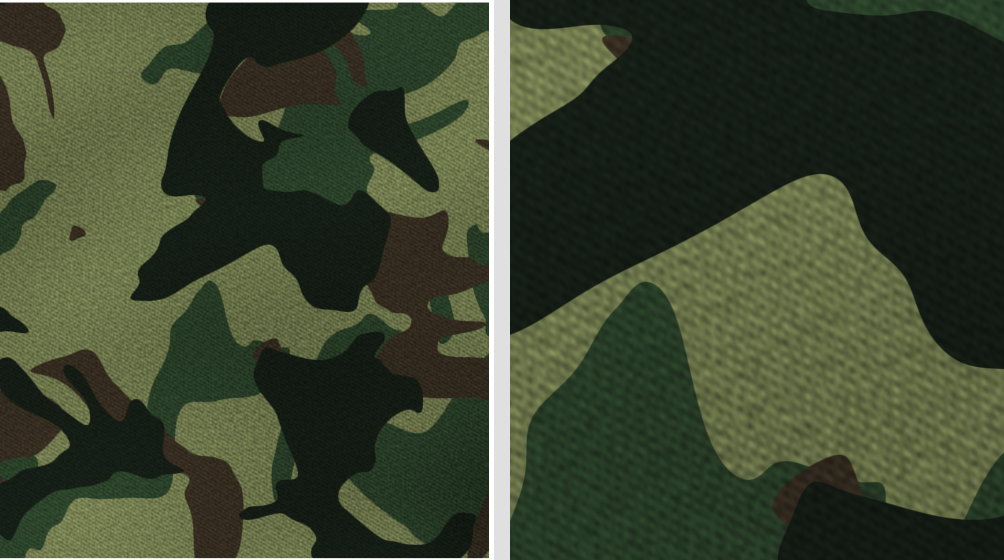
Left, the full canvas; right, a detail of the centre.
Write a Shadertoy shader that draws this texture.

```glsl
#define KHAKI vec3(0.418, 0.452, 0.286)
#define GREEN vec3(0.155, 0.238, 0.150)
#define BROWN vec3(0.202, 0.168, 0.122)
#define BLACK vec3(0.076, 0.108, 0.078)
#define PATCH_SCALE 4.1
#define BEND 0.19
#define RIPPLE 0.036
#define TWILL_FREQ 168.0
#define TWILL_DEPTH 0.105
#define GRAIN_DEPTH 0.24
#define FOLD_DEPTH 0.19

const float TAU = 6.2831853;

float hash(vec2 cell) {
    vec3 h = fract(vec3(cell.xyx) * vec3(0.1031, 0.1030, 0.0973));
    h += dot(h, h.yzx + 33.33);
    return fract((h.x + h.y) * h.z);
}

float cornerSlope(vec2 cell, vec2 corner, vec2 local) {
    float angle = TAU * hash(cell + corner);
    return dot(vec2(cos(angle), sin(angle)), local - corner);
}

// Gradient noise, standard deviation about 0.215
float noise(vec2 p) {
    vec2 cell = floor(p), f = fract(p);
    vec2 fade = f * f * f * (f * (f * 6.0 - 15.0) + 10.0);
    float low = mix(cornerSlope(cell, vec2(0, 0), f), cornerSlope(cell, vec2(1, 0), f), fade.x);
    float high = mix(cornerSlope(cell, vec2(0, 1), f), cornerSlope(cell, vec2(1, 1), f), fade.x);
    return mix(low, high, fade.y);
}

vec2 noise2(vec2 p) {
    return vec2(noise(p + 17.3), noise(p + vec2(61.7, 38.9)));
}

vec2 rotate(vec2 p, float angle) {
    float c = cos(angle), s = sin(angle);
    return vec2(c * p.x + s * p.y, c * p.y - s * p.x);
}

// Bent, elongated patches with lobes, scaled to unit deviation
float patchField(vec2 p, float angle, float seed) {
    p += BEND * noise2(p * 4.0 + seed);
    p += RIPPLE * noise2(p * 13.0 + seed * 1.7);
    vec2 q = rotate(p, angle) * vec2(0.72, 1.2) * PATCH_SCALE + seed;
    return 4.16 * (noise(q) + 0.5 * noise(q * 2.1 + 9.4));
}

float coverage(float field, float threshold) {
    float edge = max(0.8 * fwidth(field), 1e-4);
    return smoothstep(-edge, edge, field - threshold);
}

// Diagonal ribs broken by cross threads, with yarn grain
float weave(vec2 p) {
    float rib = sin(TAU * TWILL_FREQ * dot(p, vec2(0.5, 0.866)));
    float thread = sin(TAU * TWILL_FREQ * 0.9 * p.x);
    float grain = noise(p * vec2(230.0, 150.0)) + 0.5 * noise(p * vec2(70.0, 210.0) + 7.7);
    return TWILL_DEPTH * rib * (0.75 + 0.35 * thread) + GRAIN_DEPTH * grain;
}

// Broad soft folds, darker toward the lower right
float folds(vec2 p, vec2 uv) {
    float soft = noise(rotate(p, 0.3) * vec2(2.0, 5.0) + 4.2);
    float corner = smoothstep(0.75, 1.0, uv.x) * smoothstep(0.55, 0.15, uv.y);
    return FOLD_DEPTH * soft - 0.16 * corner;
}

void mainImage(out vec4 fragColor, in vec2 fragCoord) {
    vec2 uv = fragCoord / iResolution.xy;
    vec2 p = fragCoord / iResolution.y;

    // Printed layers, lightest first
    vec3 color = KHAKI;
    color = mix(color, GREEN, coverage(patchField(p, 0.75, 23.6), 0.54));
    color = mix(color, BROWN, coverage(patchField(p, -0.65, 71.2), 0.76));
    color = mix(color, BLACK, coverage(patchField(p, 0.12, 42.9), 0.49));

    // Cloth surface
    color *= 1.0 + weave(p) + folds(p, uv);

    // White margin on the right, top and bottom
    vec2 inset = min(vec2(0.99, 0.9955) - uv, vec2(1.0, uv.y - 0.003));
    vec2 cloth = smoothstep(-0.0006, 0.0006, inset);
    color = mix(vec3(1.0), color, cloth.x * cloth.y);

    fragColor = vec4(clamp(color, 0.0, 1.0), 1.0);
}
```
